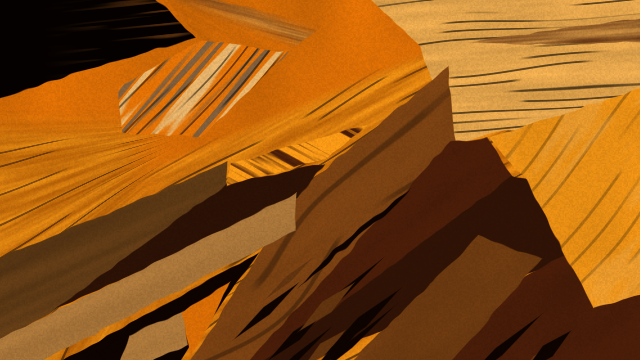
This texture is drawn by a WebGL 1 fragment shader. Its source:

```glsl
precision highp float;
uniform vec2 u_resolution;

vec3 col;
vec2 rough;

float hash(vec2 p) {
  vec3 q = fract(p.xyx * vec3(.1031, .103, .0973));
  q += dot(q, q.yzx + 33.33);
  return fract((q.x + q.y) * q.z);
}

float noise(vec2 p) {
  vec2 i = floor(p), f = fract(p);
  f *= f * (3. - 2. * f);
  return mix(mix(hash(i), hash(i + vec2(1, 0)), f.x),
             mix(hash(i + vec2(0, 1)), hash(i + 1.), f.x), f.y);
}

vec2 turn(vec2 p, float angle) {
  float c = cos(angle), s = sin(angle);
  return vec2(c * p.x + s * p.y, c * p.y - s * p.x);
}

// Uneven stripes running along x
float streaks(vec2 q, float count) {
  return .65 * noise(q * vec2(4, count)) + .35 * noise(q * vec2(9, count * 2.7) + 17.);
}

// Thin broken lines running along x, as a darkening factor
float cracks(vec2 q, float count, float depth) {
  float v = q.y * count + 1.4 * noise(q * vec2(3, count * .3));
  float gate = smoothstep(.4, .6, noise(vec2(q.x * 5., floor(v) * 7.3)));
  float soft = count / u_resolution.y;
  return 1. - depth * gate * (1. - smoothstep(.03, .06 + soft, abs(fract(v) - .5)));
}

float edge(vec2 p, vec2 a, vec2 b) {
  vec2 d = normalize(b - a);
  return d.x * (p.y - a.y) - d.y * (p.x - a.x);
}

// Lays a convex crystal face with corners ab.xy, ab.zw, cd.xy, cd.zw
void face(vec3 tint, vec4 ab, vec4 cd) {
  float side = sign(edge(cd.xy, ab.xy, ab.zw));
  float inside = min(min(side * edge(rough, ab.xy, ab.zw), side * edge(rough, ab.zw, cd.xy)),
                     min(side * edge(rough, cd.xy, cd.zw), side * edge(rough, cd.zw, ab.xy)));
  col = mix(col, tint, smoothstep(-.8, .8, inside * u_resolution.y));
}

void main() {
  vec2 p = gl_FragCoord.xy / u_resolution.y;
  rough = p + .008 * (vec2(noise(p * 30.), noise(p * 30. + 50.)) - .5);
  vec3 black = vec3(.05, .01, 0), amber = vec3(.84, .42, .02), gold = vec3(.93, .57, .08);
  vec3 sand = vec3(.9, .65, .3), brown = vec3(.47, .25, .07), umber = vec3(.28, .11, .03);

  // Amber sheet with a fan on the left and straight ribs on the right
  vec2 f = vec2(.62, .66) - p;
  vec2 fan = vec2(length(f), atan(f.y, max(f.x, .02)));
  vec2 q = turn(p, .5);
  float ribbed = smoothstep(.01, -.03, edge(p, vec2(.5, .57), vec2(1.2, .87)));
  float fanned = smoothstep(.5, .3, p.x) * smoothstep(.7, .6, p.y);
  col = amber * (.88 + .2 * noise(p * vec2(7, 4)));
  col = mix(col, mix(amber * .8, gold * 1.05, streaks(q, 60.)) * cracks(q, 35., .5), ribbed * (1. - fanned));
  col = mix(col, mix(amber * .78, gold, streaks(fan, 35.)) * cracks(fan, 16., .45), fanned);

  // Black corner
  float glint = smoothstep(.62, .85, streaks(turn(p, .1), 60.)) * smoothstep(.1, .5, p.x);
  face(mix(black * .4, brown * .7, glint), vec4(-.2, .67, .54, .895), vec4(.34, 1.1, -.2, 1.1));

  // Feathered faces along the top
  vec3 feather = amber * (.85 + .2 * streaks(turn(p, -.5), 50.));
  float barbs = smoothstep(.05, 0., abs(edge(p, vec2(.58, 1), vec2(.86, .89))));
  feather = mix(feather, mix(umber, sand, streaks(turn(p, -.25), 90.)), .75 * barbs);
  face(feather, vec4(.42, 1.04, .56, .89), vec4(.8, .855, .9, .93));
  q = turn(p, .85);
  float plume = streaks(q * vec2(.5, 1), 50.);
  feather = mix(vec3(.5, .37, .24), amber * 1.05, smoothstep(.3, .42, plume));
  feather = mix(feather, vec3(.9, .7, .42), smoothstep(.55, .68, plume)) * cracks(q, 32., .5);
  face(feather, vec4(.33, .76, .56, .89), vec4(.8, .855, .56, .62));
  face(feather, vec4(.33, .76, .57, .75), vec4(.56, .62, .34, .63));

  // Pale layered slabs at the upper right
  q = turn(p, .07);
  vec3 slab = sand * (.88 + .2 * streaks(q, 45.)) * cracks(q, 38., .6);
  face(slab, vec4(1.01, 1.02, 1.85, 1.05), vec4(1.85, .75, 1.17, .87));
  face(slab, vec4(1.17, .87, 1.85, .95), vec4(1.85, .74, 1.25, .6));
  face(mix(umber, sand, streaks(q, 70.)), vec4(1.18, .865, 1.85, .96), vec4(1.85, .86, 1.5, .875));

  // Brown diagonal blades
  q = turn(p, .7);
  float sheen = .92 + .16 * streaks(q, 14.);
  vec3 blade = brown * sheen * cracks(q, 9., .3);
  face(blade, vec4(1.245, .815, 1.265, .6), vec4(.8, .25, .83, .47));
  face(blade, vec4(.83, .47, 1.265, .6), vec4(.65, -.05, .5, -.05));
  face(umber * sheen, vec4(1.25, .605, 1.355, .617), vec4(1.43, .5, .6, -.1));
  face(umber * .65, vec4(1.42, .51, 1.47, .5), vec4(1.58, .28, .6, -.1));
  face(umber * sheen, vec4(.9, -.1, 1.58, .3), vec4(1.85, .17, 1.85, -.1));
  face(black, vec4(1.135, .475, 1.1, .43), vec4(.84, .21, .9, .28));

  // Scattered dark and light splinters
  for (int i = 0; i < 18; i++) {
    float k = float(i);
    vec2 s = turn(p - vec2(.7 + .85 * hash(vec2(k, 3)), .25 * hash(vec2(k, 8))), .72);
    float taper = (.008 + .012 * hash(vec2(k, 5))) * (1. - abs(s.x) / (.07 + .1 * hash(vec2(k, 9))));
    vec3 tint = mix(black, brown * .8, step(.65, hash(vec2(k, 12))));
    col = mix(col, tint, smoothstep(-.8, .8, (taper - abs(s.y)) * u_resolution.y));
  }
  face(brown * .88 * sheen, vec4(1.33, .345, 1.505, .28), vec4(1.22, -.04, .94, -.04));

  // Golden face at the right
  q = turn(p, .9);
  vec3 shell = gold * (.94 + .12 * noise(p * 6.)) * cracks(q, 17., .25);
  shell = mix(shell, sand, .4 * smoothstep(.6, .8, streaks(q, 22.)));
  face(shell, vec4(1.36, .615, 1.85, .78), vec4(1.85, .13, 1.463, .5));
  face(shell, vec4(1.455, .51, 1.85, .5), vec4(1.85, .2, 1.65, .145));

  // Grey and dark bands at the lower left
  float layer = streaks(turn(p, .42) * vec2(.3, 1), 22.);
  vec3 stone = vec3(.65, .45, .22) * (.93 + .14 * layer);
  face(black, vec4(0, -.1, .72, .3), vec4(.5, 0, .4, -.1));
  face(vec3(.36, .22, .08) * (.8 + .4 * layer), vec4(-.1, .24, .63, .55), vec4(.63, .4, -.1, 0));
  face(umber * .6, vec4(.63, .49, .9, .545), vec4(.83, .45, .15, .14));
  face(stone, vec4(-.1, .01, .826, .465), vec4(.82, .36, .02, -.05));
  face(stone, vec4(.36, .07, .51, .135), vec4(.52, .04, .32, -.05));
  face(amber, vec4(.505, .13, .66, .23), vec4(.56, .06, .53, 0));

  // Fringe of short barbs
  vec3 fringe = mix(umber, gold * 1.05, smoothstep(.2, .6, streaks(turn(p, -.5), 75.)));
  face(fringe, vec4(.63, .485, .91, .56), vec4(1.02, .655, .64, .545));

  // Fine film grain
  gl_FragColor = vec4(col * (.95 + .1 * noise(p * 280.)), 1);
}
```
